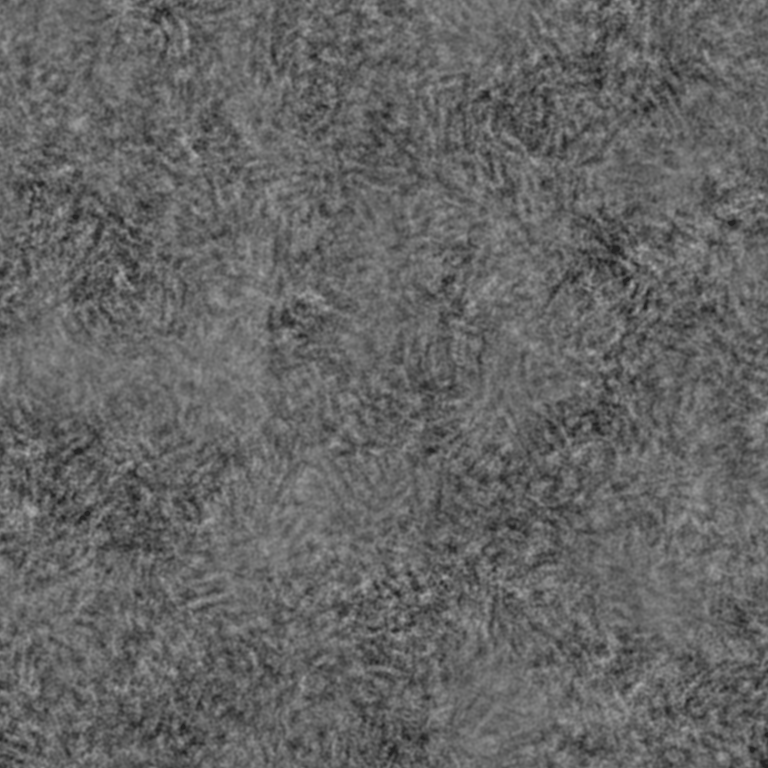
A Shadertoy shader for this texture:

```glsl
// Matted grey felt: short blurred fibres lying in mixed directions over soft clumps.
// Stretched gradient noise is laid in several directions, with the locally dominant
// direction chosen by slow noise; broad patches then vary the tone and the contrast.

const float PI = 3.14159265;
const int DIRECTIONS = 5;
const vec3 FELT_GREY = vec3(0.394, 0.395, 0.394);

// Two random values in -1..1 for a lattice cell
vec2 hashGradient(vec2 cell) {
    vec3 h = fract(cell.xyx * vec3(0.1031, 0.1030, 0.0973));
    h += dot(h, h.yzx + 33.33);
    return fract((h.xx + h.yz) * h.zy) * 2.0 - 1.0;
}

float cornerValue(vec2 cell, vec2 local, vec2 corner) {
    return dot(hashGradient(cell + corner), local - corner);
}

// Gradient noise scaled to roughly unit standard deviation
float unitNoise(vec2 p) {
    const float UNIT_GAIN = 5.8;
    vec2 cell = floor(p);
    vec2 local = fract(p);
    vec2 blend = local * local * (3.0 - 2.0 * local);
    float lower = mix(cornerValue(cell, local, vec2(0, 0)),
                      cornerValue(cell, local, vec2(1, 0)), blend.x);
    float upper = mix(cornerValue(cell, local, vec2(0, 1)),
                      cornerValue(cell, local, vec2(1, 1)), blend.x);
    return UNIT_GAIN * mix(lower, upper, blend.y);
}

vec2 rotate(vec2 p, float angle) {
    float c = cos(angle), s = sin(angle);
    return vec2(c * p.x + s * p.y, c * p.y - s * p.x);
}

// Layered noise, each octave turned to hide the lattice
float layeredNoise(vec2 p, int octaves, float gain) {
    float total = 0.0, energy = 0.0, amplitude = 1.0;
    for (int i = 0; i < octaves; i++) {
        total += amplitude * unitNoise(p);
        energy += amplitude * amplitude;
        amplitude *= gain;
        p = rotate(p, 0.65) * 2.03 + 17.3;
    }
    return total * inversesqrt(energy);
}

// Fibres in several directions, weighted so that one tends to lead in each area
float fibres(vec2 uv, vec2 frequency, float areaFrequency) {
    float total = 0.0, energy = 0.0;
    for (int i = 0; i < DIRECTIONS; i++) {
        float id = float(i) + 1.0;
        float angle = PI * (id - 0.6) / float(DIRECTIONS);
        float weight = exp(1.1 * unitNoise(uv * areaFrequency + id * 23.7));
        vec2 along = rotate(uv, angle) * frequency + id * 41.3;
        total += weight * unitNoise(along);
        energy += weight * weight;
    }
    return total * inversesqrt(energy);
}

void mainImage(out vec4 fragColor, in vec2 fragCoord) {
    vec2 uv = fragCoord / iResolution.y;

    // Broad tone, with stronger relief in the darker areas
    float patches = layeredNoise(uv * 4.0 + 5.2, 3, 0.8);
    float relief = clamp(1.0 - 0.12 * patches + 0.1 * unitNoise(uv * 7.0 + 61.0), 0.65, 1.4);

    // Clumps, fibres and fine grain
    float clumps = layeredNoise(uv * 24.0 + 11.7, 2, 0.9);
    float strands = fibres(uv, vec2(52.0, 112.0), 10.0);
    float grain = unitNoise(rotate(uv, 0.4) * 185.0 + 83.0);

    float tone = 0.022 * patches
               + relief * (0.025 * clumps + 0.048 * strands + 0.028 * grain);
    fragColor = vec4(clamp(FELT_GREY + tone, 0.14, 0.7), 1.0);
}
```
